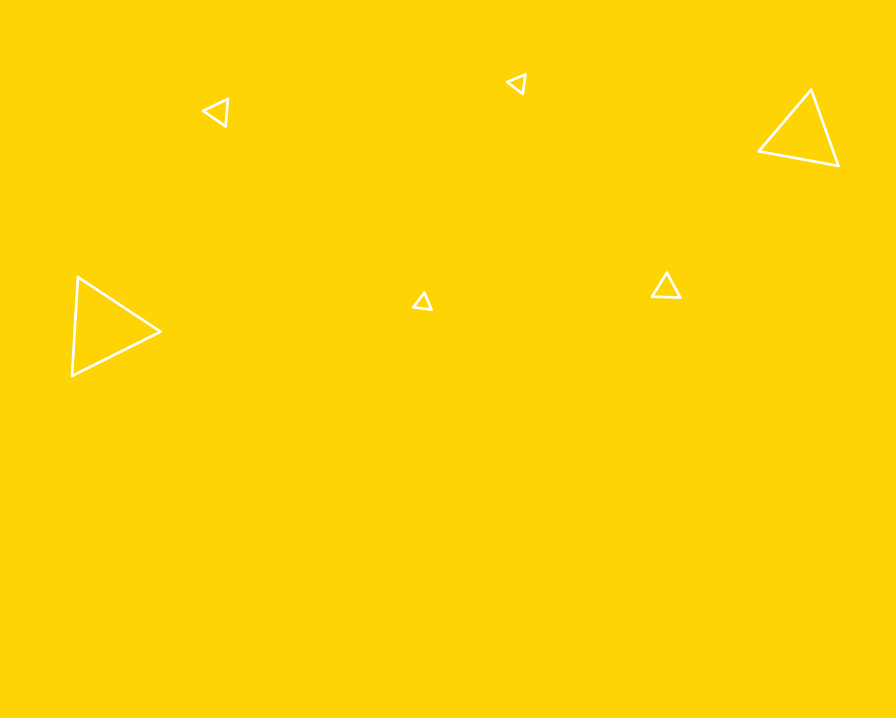
Give the GLSL for this background, as a Shadertoy shader.

```glsl
// Sparse white triangle outlines scattered over the upper part of a flat yellow ground
#define GROUND vec3(1.0, 0.83, 0.015)
#define LINE vec3(1.0)
#define COUNT 6
#define HALF_WIDTH 0.0015
#define SIDE_MARGINS vec2(0.1155, 0.896)
#define ROWS vec2(0.475, 0.690)
#define OUTER_DROP 0.04
#define RADII vec2(0.014, 0.058)
#define JITTER vec2(0.06, 0.025)
#define TURN_STEP 0.29

const float PI = 3.14159265;

float hash(float n) {
    return fract(sin(n * 12.9898) * 43758.5453);
}

float signedHash(float n) {
    return 2.0 * hash(n) - 1.0;
}

// Distance to the outline of an equilateral triangle with a corner at "turn"
float triangleOutline(vec2 p, float radius, float turn) {
    float sector = 2.0 * PI / 3.0;
    float angle = mod(atan(p.y, p.x) - turn, sector) - 0.5 * sector;
    vec2 q = length(p) * vec2(cos(angle), sin(angle));
    float halfSide = radius * sqrt(3.0) * 0.5;
    return length(q - vec2(0.5 * radius, clamp(q.y, -halfSide, halfSide)));
}

void mainImage(out vec4 fragColor, in vec2 fragCoord) {
    float pixel = 1.0 / iResolution.x;
    vec2 uv = fragCoord * pixel;
    float nearest = 1.0;

    for (int i = 0; i < COUNT; i++) {
        float id = float(i);
        float along = id / float(COUNT - 1);

        // Large and steady at the sides, small and loose in between
        float outer = pow(abs(2.0 * along - 1.0), 4.0);
        float loose = 1.0 - outer;

        // Alternate between a low and a high row
        float row = mix(ROWS.x, ROWS.y, mod(id, 2.0)) - OUTER_DROP * outer;
        vec2 center = vec2(mix(SIDE_MARGINS.x, SIDE_MARGINS.y, along), row);
        center += loose * JITTER * vec2(signedHash(id + 1.3), signedHash(id + 7.7));

        float radius = mix(RADII.x, RADII.y, outer) * mix(1.1, 0.9, along);
        radius *= 1.0 + 0.2 * loose * signedHash(id + 13.1);
        float turn = TURN_STEP * id - 0.06 + loose * hash(id + 19.9);

        nearest = min(nearest, triangleOutline(uv - center, radius, turn));
    }

    // Antialiased stroke
    float stroke = 1.0 - smoothstep(-0.6 * pixel, 0.6 * pixel, nearest - HALF_WIDTH);
    fragColor = vec4(mix(GROUND, LINE, stroke), 1.0);
}
```
